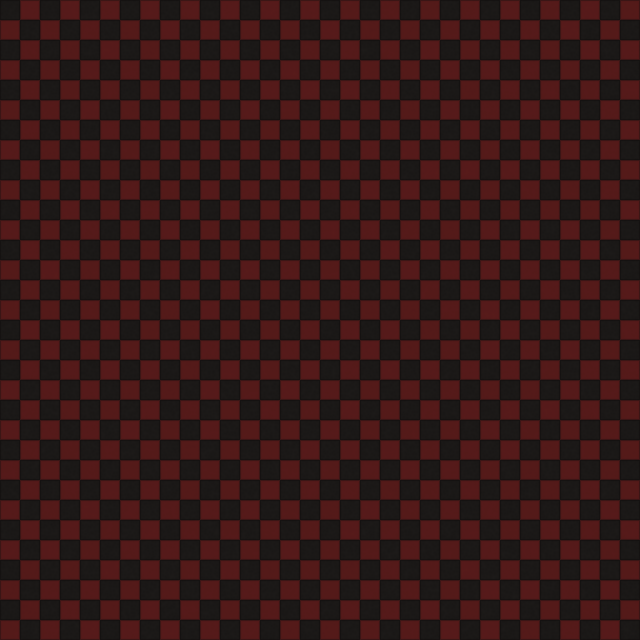
A WebGL 2 fragment shader for this pattern:

```glsl
#version 300 es
precision highp float;
// Checkerboard of 32 by 32 matte tiles in deep red and charcoal.
// Filtered square waves choose the colour, edge distance draws the thin seams,
// and wrapped cellular noise adds faint mottling, strongest on the charcoal.

uniform vec2 u_resolution;
out vec4 fragColor;

const float TILES = 32.0;
const float SEAM_HALF_WIDTH = 0.025;  // in tiles
const float BEVEL_WIDTH = 0.11;       // in tiles
const vec3 RED = vec3(0.332, 0.102, 0.100);
const vec3 CHARCOAL = vec3(0.104, 0.095, 0.090);
const vec3 RED_SEAM = vec3(0.165, 0.078, 0.075);
const vec3 CHARCOAL_SEAM = vec3(0.070, 0.060, 0.058);

vec2 hash22(vec2 p) {
  vec3 q = fract(vec3(p.xyx) * vec3(0.1031, 0.1030, 0.0973));
  q += dot(q, q.yzx + 33.33);
  return fract((q.xx + q.yz) * q.zy);
}

// Distance to the nearest scattered point; repeats every period cells.
float cellular(vec2 p, float period) {
  vec2 cell = floor(p);
  vec2 local = fract(p);
  float nearest = 2.0;
  for (int y = -1; y <= 1; y++) {
    for (int x = -1; x <= 1; x++) {
      vec2 offset = vec2(x, y);
      vec2 point = offset + hash22(mod(cell + offset, period));
      nearest = min(nearest, length(point - local));
    }
  }
  return nearest;
}

// Square wave of period two: +1 on even tiles, -1 on odd ones.
vec2 squareWave(vec2 p, vec2 pixel) {
  vec2 signedEdge = 0.5 - abs(mod(p, 2.0) - 0.5);
  signedEdge = mix(signedEdge, mod(p, 2.0) - 2.0, step(1.5, mod(p, 2.0)));
  return clamp(2.0 * signedEdge / pixel, -1.0, 1.0);
}

// Coverage of a seam, averaged over the width of one pixel.
vec2 seamCoverage(vec2 edge, vec2 pixel, float halfWidth) {
  vec2 low = max(edge - 0.5 * pixel, -halfWidth);
  vec2 high = min(edge + 0.5 * pixel, vec2(halfWidth));
  return clamp((high - low) / pixel, 0.0, 1.0);
}

void main() {
  vec2 uv = gl_FragCoord.xy / u_resolution;
  vec2 p = uv * TILES;
  vec2 pixel = TILES / u_resolution;

  // Tile colour: red where both waves share a sign
  vec2 wave = squareWave(p, pixel);
  float redness = 0.5 + 0.5 * wave.x * wave.y;
  vec3 color = mix(CHARCOAL, RED, redness);

  // Mottling and slight tone change from tile to tile
  float fine = cellular(uv * 192.0, 192.0) - 0.45;
  float broad = cellular(uv * 80.0 + 0.37, 80.0) - 0.45;
  float tone = hash22(floor(p) + 7.0).x - 0.5;
  float mottling = 0.6 * fine + 0.4 * broad;
  color *= 1.0 + mottling * mix(0.16, 0.035, redness) + 0.025 * tone;

  // Soft darkening toward the tile rim
  vec2 edge = 0.5 - abs(fract(p) - 0.5);
  float rim = 1.0 - smoothstep(0.0, BEVEL_WIDTH, min(edge.x, edge.y));
  color *= 1.0 - 0.13 * rim;

  // Thin seams
  vec2 coverage = seamCoverage(edge, pixel, SEAM_HALF_WIDTH);
  float seam = max(coverage.x, coverage.y);
  color = mix(color, mix(CHARCOAL_SEAM, RED_SEAM, redness), seam);

  fragColor = vec4(color, 1.0);
}
```
